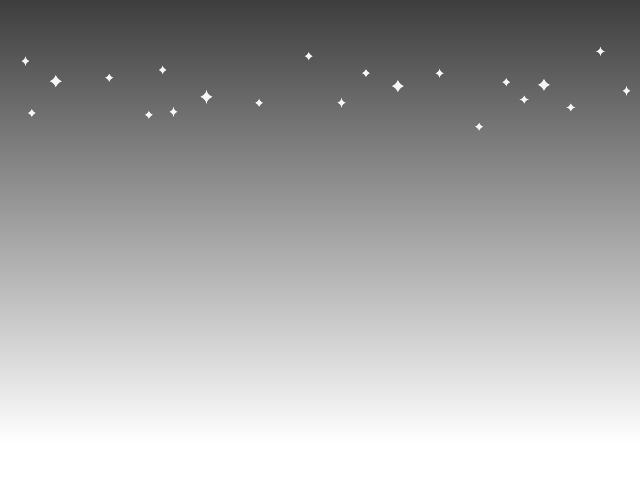
This background is drawn by a WebGL 2 fragment shader. Its source:

```glsl
#version 300 es
precision highp float;

#define SKY_TOP vec3(0.242, 0.242, 0.246)
#define SKY_LOW vec3(1.0)
#define STAR_COLOR vec3(0.965)
#define FADE_LENGTH 0.925
#define STAR_COUNT 21
#define STAR_RADIUS 0.0095
#define BIG_RADIUS 0.0142
#define STAR_CURVE 0.68
#define BAND_DEPTH 0.186

uniform vec2 u_resolution;
out vec4 fragColor;

// Layered sines scatter the stars; x spans the width, y is depth below the top
vec2 starPlace(float i) {
    float x = 0.0326 + 0.0482 * i
            + 0.031 * cos(0.38 * (i - 13.5))
            + 0.052 * exp(-0.1 * i) * cos(1.2 * (i - 4.0));
    float depth = BAND_DEPTH
                + 0.031 * cos(3.14159 * i)
                + 0.0226 * cos(0.7 * (i - 6.0))
                + 0.0295 * cos(1.795 * i);
    return vec2(x, depth);
}

// Signed measure of a four-pointed star with concave sides
float starShape(vec2 p, float radius) {
    vec2 q = pow(abs(p) + 1e-6, vec2(STAR_CURVE));
    return pow(q.x + q.y, 1.0 / STAR_CURVE) - radius;
}

void main() {
    float pixel = 1.0 / u_resolution.y;
    vec2 p = gl_FragCoord.xy * pixel;
    float aspect = u_resolution.x * pixel;
    float depth = 1.0 - p.y;

    // Vertical sky gradient
    vec3 color = mix(SKY_TOP, SKY_LOW, clamp(depth / FADE_LENGTH, 0.0, 1.0));

    // Band of stars, every fifth one larger
    float cover = 0.0;
    for (int i = 0; i < STAR_COUNT; i++) {
        vec2 place = starPlace(float(i));
        vec2 offset = vec2(p.x - place.x * aspect, depth - place.y);
        float radius = i % 5 == 2 ? BIG_RADIUS : STAR_RADIUS;
        float edge = starShape(offset, radius);
        cover = max(cover, 1.0 - smoothstep(-pixel, pixel, edge));
    }
    fragColor = vec4(mix(color, STAR_COLOR, cover), 1.0);
}
```
